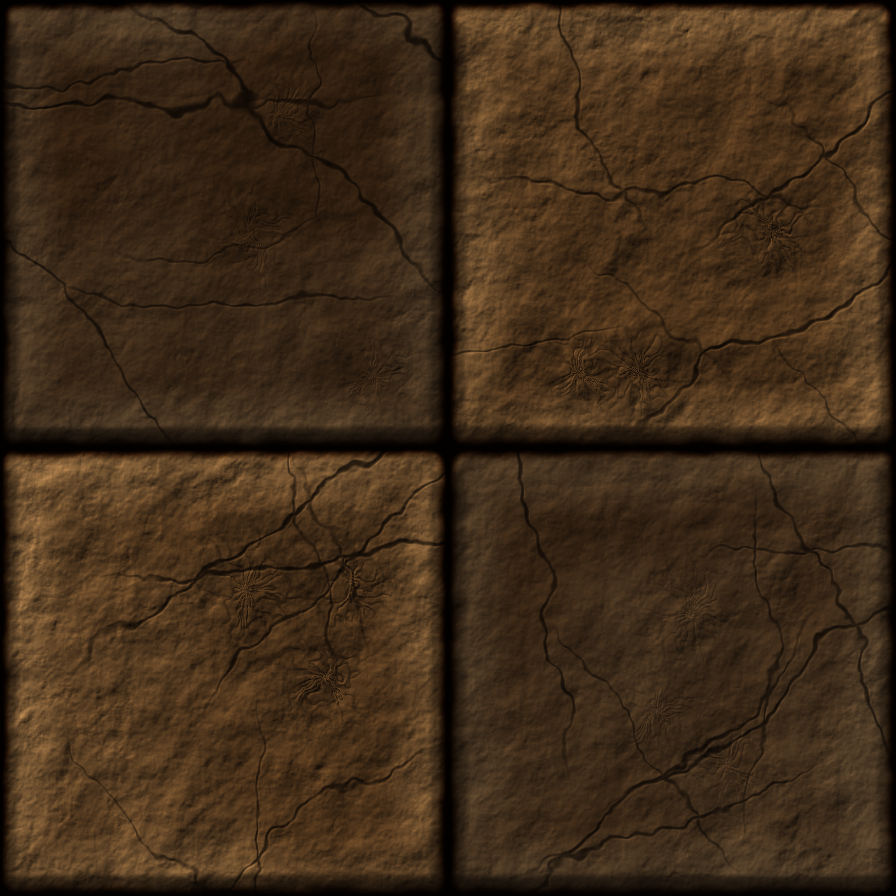
Reproduce this texture procedurally as a WebGL 1 fragment shader.

```glsl
precision highp float;
// Two by two checker of weathered, cracked brown stone tiles with narrow black joints.
uniform vec2 u_resolution;

float hash(vec2 p) {
  vec3 a = fract(p.xyx * vec3(0.1031, 0.1030, 0.0973));
  a += dot(a, a.yzx + 33.33);
  return fract((a.x + a.y) * a.z);
}

// Value noise that wraps after "period" cells
float noise(vec2 p, vec2 period) {
  vec2 i = floor(p), f = fract(p);
  f = f * f * (3.0 - 2.0 * f);
  vec2 a = mod(i, period), b = mod(i + 1.0, period);
  return mix(mix(hash(a), hash(vec2(b.x, a.y)), f.x),
             mix(hash(vec2(a.x, b.y)), hash(b), f.x), f.y);
}

float fbm(vec2 p, float freq) {
  float sum = 0.0, amp = 0.5;
  for (int i = 0; i < 5; i++) {
    sum += amp * noise(p * freq + 0.37 * float(i), vec2(freq));
    freq *= 2.0;
    amp *= 0.5;
  }
  return sum;
}

// Long jagged fractures, alternately near level and near upright
float fractures(vec2 q, vec2 p, vec2 id) {
  q += 0.19 * (vec2(fbm(p, 8.0), fbm(p + 0.43, 8.0)) - 0.5);
  q += 0.013 * (vec2(noise(p * 64.0, vec2(64.0)), noise(p * 64.0 + 7.5, vec2(64.0))) - 0.5);
  float breakup = noise(p * 64.0 + 0.5, vec2(64.0));
  float depth = 0.0;
  for (int i = 0; i < 8; i++) {
    float k = float(i);
    vec2 seed = id * 17.0 + vec2(k * 5.0, k * 3.0 + 2.0);
    vec2 mid = 0.06 + 0.88 * vec2(hash(seed), hash(seed + 41.0));
    float angle = k * 1.5708 + 0.35 + 1.1 * (hash(seed + 73.0) - 0.5);
    vec2 dir = vec2(cos(angle), sin(angle));
    float size = hash(seed + 97.0);
    float along = abs(dot(q - mid, dir));
    float across = abs(dot(q - mid, vec2(-dir.y, dir.x)));
    float reach = 0.25 + 0.35 * size;
    float taper = 1.0 - smoothstep(0.5 * reach, reach, along);
    float width = (0.001 + 0.004 * size * size) * (0.3 + 1.2 * breakup);
    float line = 1.0 - smoothstep(0.3 * width, width + 0.0045, across);
    depth = max(depth, line * taper * (0.55 + 0.45 * size) * (0.6 + 0.4 * breakup));
  }
  return depth;
}

// Impact marks with fine radiating cracks
float bursts(vec2 q, vec2 p, vec2 id) {
  q += 0.07 * (vec2(fbm(p, 32.0), fbm(p + 0.3, 32.0)) - 0.5);
  float depth = 0.0;
  for (int i = 0; i < 3; i++) {
    vec2 seed = id * 29.0 + vec2(float(i) * 7.0 + 3.0, 11.0);
    vec2 v = q - 0.12 - 0.76 * vec2(hash(seed), hash(seed + 19.0));
    float r = length(v);
    float turn = atan(v.y, v.x + 0.00001) / 6.28319 + 0.5;
    float spokes = noise(vec2(turn * 32.0, r * 32.0 + float(i) * 9.0), vec2(32.0, 64.0));
    float ridge = pow(1.0 - abs(2.0 * spokes - 1.0), 2.5);
    float fade = 1.0 - smoothstep(0.02, 0.13 + 0.1 * hash(seed + 53.0), r);
    depth = max(depth, ridge * fade);
  }
  return depth;
}

// x: surface height, y: crack depth, z: burst depth
vec3 surface(vec2 p, vec2 id) {
  vec2 q = p * 2.0 - id;
  float crack = fractures(q, p, id);
  float burst = bursts(q, p, id);
  float patches = smoothstep(0.35, 0.65, noise(p * 8.0 + 0.3, vec2(8.0)));
  float pits = smoothstep(0.54, 0.74, fbm(p + 0.21, 32.0)) * (0.4 + 0.6 * patches);
  float crease = abs(2.0 * fbm(p + 0.7, 16.0) - 0.97);
  float rough = fbm(p, 16.0) + 0.45 * fbm(p + 0.6, 32.0) + 0.25 * min(crease, 0.2);
  return vec3(rough - 0.06 * crack - 0.05 * burst - 0.09 * pits, crack, burst);
}

void main() {
  vec2 p = gl_FragCoord.xy / u_resolution;
  vec2 id = floor(p * 2.0), q = fract(p * 2.0);
  float pale = 1.0 - mod(id.x + id.y, 2.0);

  // Rounded tile outline, slightly ragged
  vec2 k = abs(q - 0.5) - 0.465;
  float inset = 0.02 - length(max(k, 0.0)) - min(max(k.x, k.y), 0.0);
  float ragged = inset + 0.016 * (fbm(p, 32.0) - 0.48);

  // Relief lit from the upper left
  vec3 here = surface(p, id);
  float relief = here.x - surface(p + vec2(-0.0012, 0.0016), id).x;

  // Stone colour: darker centre, worn and brighter rim
  float mottle = fbm(p + 0.13, 4.0);
  float rim = 1.0 - smoothstep(0.03, 0.16, ragged);
  float wear = clamp(0.12 + 0.6 * rim + 1.6 * (mottle - 0.45), 0.0, 1.0);
  vec3 dark = mix(vec3(0.175, 0.115, 0.06), vec3(0.285, 0.22, 0.145), wear);
  vec3 light = mix(vec3(0.265, 0.18, 0.095), vec3(0.42, 0.31, 0.185), wear);
  vec3 color = mix(dark, light, pale);
  color *= clamp(1.0 + relief * mix(6.5, 8.5, pale), 0.3, 1.75);
  color *= 1.0 - 0.75 * here.y;
  color *= 1.0 - mix(0.2, 0.45, pale) * here.z;

  // Dim bevel, absent on top and deepest along the bottom
  float topSide = smoothstep(0.94, 0.96, q.y);
  color *= mix(0.62, 1.0, max(topSide, smoothstep(0.012, 0.034, ragged)));
  color *= mix(0.62, 1.0, smoothstep(0.045, 0.06, q.y + 0.01 * mottle));

  // Joint: the stone sinks into a warm black
  float cover = smoothstep(-0.012, 0.014, ragged) * smoothstep(-0.015, -0.005, inset);
  color = vec3(0.012, 0.004, 0.0) + color * pow(vec3(cover), vec3(0.9, 1.15, 1.5));
  gl_FragColor = vec4(color, 1.0);
}
```
